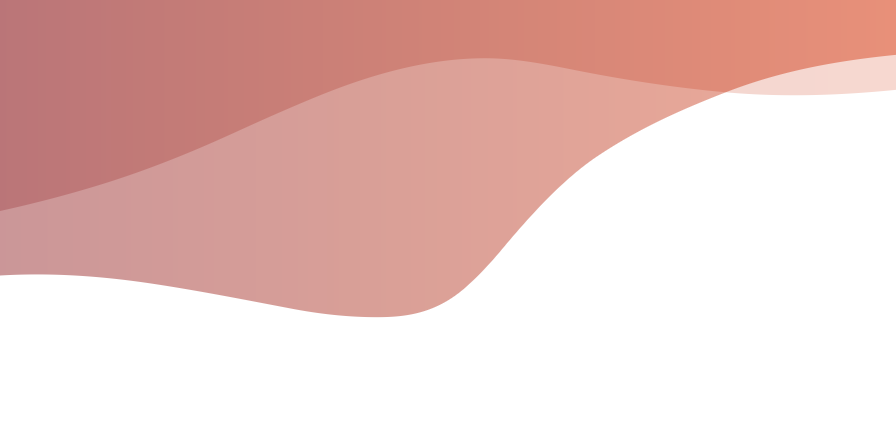
This background is drawn by a WebGL 2 fragment shader. Its source:

```glsl
#version 300 es
precision highp float;
// Two translucent waves hang from the top of a white canvas. Each lower edge is
// a smooth Hermite curve through a few knots, and both share one warm ink
// gradient; where the waves overlap the ink reaches full strength.
uniform vec2 u_resolution;
out vec4 fragColor;

const int KNOTS = 9;

// Knots as (x, height, slope), with x from 0 to 2 and height from 0 to 1
const vec3 UPPER_EDGE[KNOTS] = vec3[KNOTS](
    vec3(0.0, 0.529, 0.22), vec3(0.228, 0.589, 0.31), vec3(0.456, 0.674, 0.43),
    vec3(0.617, 0.746, 0.435), vec3(0.781, 0.8125, 0.35), vec3(1.083, 0.870, 0.0),
    vec3(1.276, 0.845, -0.20), vec3(1.620, 0.794, -0.09), vec3(2.0, 0.7995, 0.10));
const vec3 LOWER_EDGE[KNOTS] = vec3[KNOTS](
    vec3(0.0, 0.385, 0.06), vec3(0.3385, 0.367, -0.15), vec3(0.651, 0.311, -0.19),
    vec3(0.841, 0.292, 0.0), vec3(1.042, 0.361, 0.90), vec3(1.120, 0.443, 1.20),
    vec3(1.333, 0.651, 0.67), vec3(1.620, 0.794, 0.39), vec3(2.0, 0.8776, 0.10));

// Cubic Hermite curve between two knots
float hermite(float x, vec3 a, vec3 b) {
    float span = b.x - a.x;
    float t = (x - a.x) / span;
    float s = 1.0 - t;
    return mix(a.y, b.y, t * t * (3.0 - 2.0 * t))
         + span * t * s * (a.z * s - b.z * t);
}

// Height of a wave edge at x
float edgeHeight(float x, vec3 knots[KNOTS]) {
    float height = knots[0].y;
    for (int i = 0; i < KNOTS - 1; i++) {
        if (x >= knots[i].x) height = hermite(x, knots[i], knots[i + 1]);
    }
    return height;
}

// Antialiased mask of the area above an edge
float maskAbove(float d) {
    float pixel = length(vec2(dFdx(d), dFdy(d)));
    return clamp(0.5 + d / pixel, 0.0, 1.0);
}

// Mauve to terracotta to coral, from left to right
vec3 inkColor(float t) {
    vec3 mauve = vec3(0.73, 0.46, 0.47);
    vec3 terracotta = vec3(0.81, 0.51, 0.465);
    vec3 coral = vec3(0.91, 0.565, 0.475);
    return t < 0.45 ? mix(mauve, terracotta, t / 0.45)
                    : mix(terracotta, coral, (t - 0.45) / 0.55);
}

void main() {
    vec2 p = gl_FragCoord.xy / u_resolution * vec2(2.0, 1.0);
    float upper = maskAbove(p.y - edgeHeight(p.x, UPPER_EDGE));
    float lower = maskAbove(p.y - edgeHeight(p.x, LOWER_EDGE));

    // Layer strengths add up to exactly one where both waves cover
    float strength = 0.76 * lower + 0.35 * upper - 0.11 * lower * upper;
    fragColor = vec4(mix(vec3(1.0), inkColor(p.x * 0.5), strength), 1.0);
}
```
